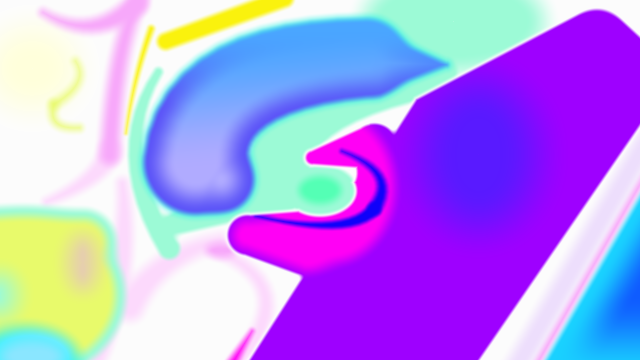
Reproduce this background procedurally as a WebGL 2 fragment shader.

```glsl
#version 300 es
precision highp float;
uniform vec2 u_resolution;
out vec4 fragColor;

const vec3 WHITE = vec3(.99);
const vec3 MINT = vec3(.61, .98, .84);
const vec3 AQUA = vec3(.25, .95, .9);
const vec3 YELLOW = vec3(.98, .95, .05);
const vec3 LIME = vec3(.91, .98, .42);
const vec3 BLUSH = vec3(.99, .85, .99);
const vec3 PINK = vec3(.97, .66, .98);
const vec3 MAGENTA = vec3(1, 0, .96);
const vec3 PURPLE = vec3(.62, 0, 1);
const vec3 INDIGO = vec3(.35, .1, 1);
const vec3 BLUE = vec3(.06, 0, .98);
const vec3 SKY = vec3(.29, .65, 1);
const vec3 LAVENDER = vec3(.69, .67, 1);

float smin(float a, float b, float k) {
  float h = max(k - abs(a - b), 0.) / k;
  return min(a, b) - h * h * k * .25;
}

// Approximate distance to an ellipse: center, radii
float ellipse(vec2 p, vec4 e) {
  vec2 q = (p - e.xy) / e.zw;
  float k = length(q);
  return k * (k - 1.) / max(length(q / e.zw), .001);
}

// Positive to the left of a line
float side(vec2 p, vec4 l) {
  vec2 d = normalize(l.zw - l.xy);
  return dot(p - l.xy, vec2(-d.y, d.x));
}

// Tapered stroke along a quadratic curve
float stroke(vec2 p, mat3x2 m, float startR, float endR) {
  float d = 1e4;
  vec2 last = m[0];
  for (int i = 1; i <= 12; i++) {
    float t = float(i) / 12.;
    vec2 next = mix(mix(m[0], m[1], t), mix(m[1], m[2], t), t);
    vec2 s = next - last;
    float h = clamp(dot(p - last, s) / dot(s, s), 0., 1.);
    d = min(d, length(p - last - s * h) - mix(startR, endR, t - (1. - h) / 12.));
    last = next;
  }
  return d;
}

// Tapered straight stroke
float capsule(vec2 p, vec4 l, float startR, float endR) {
  vec2 s = l.zw - l.xy;
  float h = clamp(dot(p - l.xy, s) / dot(s, s), 0., 1.);
  return length(p - l.xy - s * h) - mix(startR, endR, h);
}

void paint(inout vec3 c, vec3 ink, float d, float soft) {
  c = mix(ink, c, smoothstep(-soft, soft, d));
}

// Pink ribbons and yellow bands
void upperLeft(inout vec3 c, vec2 p) {
  paint(c, vec3(1, 1, .86), ellipse(p, vec4(9, 81, 12, 11)), 8.);
  paint(c, LIME, stroke(p, mat3x2(21, 83, 25, 77, 15, 71), .3, .8), 2.2);
  paint(c, LIME, stroke(p, mat3x2(15, 71, 13, 64, 22, 64.5), .8, .5), 2.);
  paint(c, BLUSH, stroke(p, mat3x2(30.5, 58, 28, 50, 13, 44), 3.2, 1.), 1.8);
  paint(c, PINK, stroke(p, mat3x2(12, 96.5, 26, 88, 38, 99), .8, 3.), 2.);
  paint(c, PINK, stroke(p, mat3x2(39, 101, 32, 88, 30.5, 57), 2., 2.6), 2.2);
  paint(c, YELLOW, stroke(p, mat3x2(42, 92, 37, 78, 35, 63), .8, .2), 1.);
  paint(c, YELLOW, capsule(p, vec4(46, 88.5, 79, 100.5), 2.3, 2.5), 1.);
}

// Pale folds and the lime pool
void lowerLeft(inout vec3 c, vec2 p) {
  paint(c, BLUSH, stroke(p, mat3x2(34, 49, 37, 25, 24, 0), 1.5, 5.), 2.);
  paint(c, BLUSH, stroke(p, mat3x2(61, 33, 44, 29, 36, 15), 2., 4.), 2.5);
  paint(c, BLUSH, stroke(p, mat3x2(61, 30, 84, 20, 66, 0), 1.5, 2.5), 2.);
  paint(c, WHITE, ellipse(p, vec4(56, 11, 13, 13)), 4.);
  paint(c, MAGENTA, capsule(p, vec4(70, 8, 64.5, -1), .2, 1.2), 1.5);
  paint(c, PINK, ellipse(p, vec4(61.5, 30.5, 4, 2)), 2.);
  float pool = ellipse(p, vec4(7, 18, 27, 23));
  pool = smin(pool, capsule(p, vec4(-5, 33, 23, 32.5), 8.5, 8.5), 3.);
  paint(c, MINT, pool - .8, 1.6);
  paint(c, LIME, pool + 2., 2.);
  paint(c, vec3(.9, .81, .68), ellipse(p, vec4(23, 27, 4, 7)), 5.);
  paint(c, MINT, ellipse(p, vec4(0, 18, 4, 5)), 6.);
  paint(c, AQUA, ellipse(p, vec4(7, -1, 15, 10)), 3.5);
  paint(c, SKY + .25, ellipse(p, vec4(9, 1, 9, 5)), 4.);
}

// Mint liquid wrapped around a curled blue form
void mintAndBlue(inout vec3 c, vec2 p, float bulb) {
  float curl = stroke(p, mat3x2(54.4, 54.9, 55.5, 81.5, 101.9, 83.8), 14.4, 10.9);
  curl = smin(curl, length(p - vec2(61.3, 50.2)) - 9.2, 2.);
  curl = smin(curl, capsule(p, vec4(106, 82.6, 124, 82), 8., .3), 3.);
  float mint = stroke(p, mat3x2(120, 80, 76, 72, 77.5, 50.2), 7., 9.);
  mint = smin(mint, capsule(p, vec4(78.7, 48.6, 47.5, 37.5), 7., 3.), 2.);
  mint = smin(mint, stroke(p, mat3x2(44, 80, 30, 58, 47, 31), 1.2, 3.), 2.);
  paint(c, MINT, ellipse(p, vec4(126, 94, 25, 14)), 5.);
  paint(c, MINT, min(mint, bulb), .9);
  paint(c, vec3(.33, 1, .71), ellipse(p, vec4(88.9, 47.2, 5.8, 3.8)), 1.8);
  paint(c, AQUA, curl - .8, 1.8);
  vec3 inner = mix(LAVENDER, SKY, smoothstep(52., 88., p.y + 5. - p.x * .1));
  vec3 rim = mix(vec3(.36, .33, .97), SKY, smoothstep(68., 92., p.y));
  paint(c, mix(rim, inner, smoothstep(.5, 9., -curl)), curl, 1.2);
}

// Purple mass with a magenta hook around the bulb
void purpleMass(inout vec3 c, vec2 p, float bulb) {
  float top = -side(p, vec4(84.5, 56, 159.7, 95.4));
  float body = -smin(top, -side(p, vec4(170, 96.8, 177.8, 89.6)), 7.);
  body = max(body, side(p, vec4(177.8, 65.3, 133, 0)));
  body = max(body, side(p, vec4(69.4, 0, 83.8, 22.5)));
  float lobe = capsule(p, vec4(68.8, 34.7, 85.6, 32.4), 5.5, 9.2);
  float hook = capsule(p, vec4(86.8, 56.2, 104, 59.3), 1.8, 6.3);
  hook = min(hook, stroke(p, mat3x2(104, 59, 110, 47, 97, 38), 6.5, 7.));
  float mass = max(smin(body, min(lobe, hook), 1.5), -bulb);
  vec3 ink = PURPLE;
  paint(ink, INDIGO, ellipse(p, vec4(133, 57, 16, 20)), 10.);
  float glow = ellipse(p, vec4(91.5, 48, 18, 21));
  paint(ink, MAGENTA, smin(glow, lobe + 1.5, 3.), 2.5);
  paint(ink, BLUE, stroke(p, mat3x2(95, 58, 111, 52, 104, 42), .3, 1.8), 1.2);
  paint(ink, BLUE, stroke(p, mat3x2(104, 42, 97, 34, 71, 40), 1.8, .2), .9);
  paint(c, WHITE, mass - .7, .7);
  paint(c, ink, mass, .55);
}

// Lilac band and blue corner
void lowerRight(inout vec3 c, vec2 p) {
  float d = side(p, vec4(151.6, 0, 177.8, 45.6));
  paint(c, vec3(.93, .87, .99), abs(d - 6.) - 3., 2.5);
  paint(c, PINK, abs(d - 1.6) - .8, 1.3);
  float depth = smoothstep(1., 13., -d) * smoothstep(-5., 18., p.y);
  paint(c, mix(vec3(.1, .82, 1), vec3(.06, .36, 1), depth), d, 1.2);
}

void main() {
  // Hundredths of the canvas height
  vec2 p = 100. * gl_FragCoord.xy / u_resolution.y;
  float bulb = ellipse(p, vec4(88.9, 47, 10.2, 7.2));
  vec3 color = WHITE;
  upperLeft(color, p);
  lowerLeft(color, p);
  mintAndBlue(color, p, bulb);
  lowerRight(color, p);
  purpleMass(color, p, bulb);
  fragColor = vec4(color, 1);
}
```
